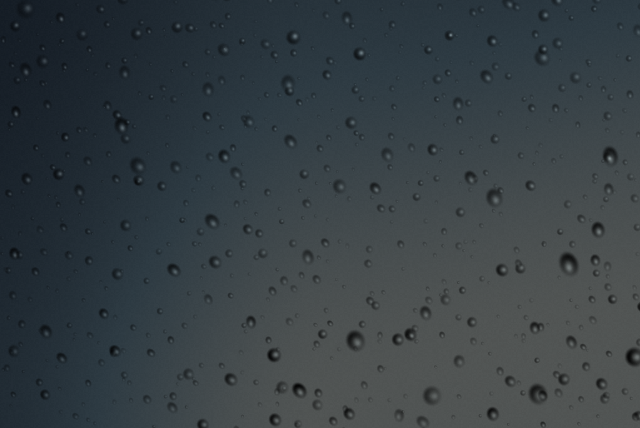
Reproduce this texture procedurally as a Shadertoy shader.

```glsl
const vec3 DUSK = vec3(0.062, 0.088, 0.122);
const vec3 SLATE = vec3(0.178, 0.230, 0.262);
const vec3 FOG = vec3(0.318, 0.332, 0.328);
const vec3 GLINT = vec3(0.28, 0.30, 0.30);

vec3 hash3(vec2 p, float seed) {
    vec3 q = fract(vec3(p.xyx + seed * 7.31) * vec3(0.1031, 0.1030, 0.0973));
    q += dot(q, q.yxz + 33.33);
    return fract((q.xxy + q.yzz) * q.zyx);
}

// Blurred evening sky: dark left and top, pale lower right
vec3 sky(vec2 uv) {
    float haze = 1.0 - smoothstep(0.05, 1.15, uv.y - 0.32 * (uv.x - 0.5));
    float side = smoothstep(-0.06, 0.52, uv.x);
    float light = mix(0.36, 1.0, haze) * mix(0.27, 1.0, side);
    light += 0.012 * sin(uv.x * 7.0 + 2.0 * sin(uv.y * 4.0));
    vec3 low = mix(DUSK, SLATE, clamp(light * 2.0, 0.0, 1.0));
    return mix(low, FOG, clamp(light * 2.0 - 1.0, 0.0, 1.0));
}

// One soft lens: x is the shadow, y the highlight
vec2 dropShade(vec2 q, float angle) {
    float d = length(q);
    vec2 facing = vec2(cos(angle), sin(angle));
    float body = 1.0 - smoothstep(0.66, 1.2, d);
    float rim = smoothstep(0.05, 0.65, d);
    float side = 0.68 + 0.32 * dot(q, facing) / max(d, 0.35);
    vec2 g = q + facing * 0.28;
    float glint = exp(-8.5 * dot(g, g));
    return vec2(body * mix(0.4, 1.0, rim) * side, glint * body);
}

// Scatter drops over jittered cells
vec3 addDrops(vec3 color, vec2 p, float cell, vec2 radii, float chance,
              float strength, float seed) {
    vec2 home = floor(p / cell);
    for (int j = -1; j <= 1; j++) {
        for (int i = -1; i <= 1; i++) {
            vec2 id = home + vec2(i, j);
            vec3 place = hash3(id, seed);
            vec3 form = hash3(id, seed + 3.7);
            if (place.z > chance) continue;
            vec2 center = (id + 0.08 + 0.84 * place.xy) * cell;
            float radius = mix(radii.x, radii.y, form.x);

            // Slightly oval, leaning to the upper left
            float lean = 0.5 + 0.8 * (form.y - 0.5);
            float c = cos(lean), s = sin(lean);
            vec2 q = mat2(c, -s, s, c) * (p - center) / radius;
            q *= vec2(1.1, mix(0.82, 1.08, form.z));

            // Lower drops are darker, upper ones catch more light
            float height = clamp(center.y, 0.0, 1.0);
            float angle = 1.9 + 2.0 * (form.z - 0.5) + 0.5 * height;
            vec2 shade = dropShade(q, angle);
            float weight = strength * mix(0.5, 1.0, fract(form.y * 5.3));
            color *= 1.0 - shade.x * weight * mix(1.0, 0.6, height);
            color += GLINT * shade.y * weight * mix(0.6, 1.05, height);
        }
    }
    return color;
}

void mainImage(out vec4 fragColor, in vec2 fragCoord) {
    vec2 uv = fragCoord / iResolution.xy;
    vec2 p = fragCoord / iResolution.y;
    vec3 color = sky(uv);

    // Layers from faint specks to large beads
    color = addDrops(color, p, 0.042, vec2(0.004, 0.007), 0.40, 0.28, 1.0);
    color = addDrops(color, p, 0.056, vec2(0.007, 0.011), 0.46, 0.58, 2.0);
    color = addDrops(color, p, 0.086, vec2(0.011, 0.016), 0.50, 0.85, 3.0);
    color = addDrops(color, p, 0.150, vec2(0.016, 0.024), 0.34, 1.0, 4.0);

    // Fine sensor grain
    float grain = hash3(floor(p * 342.0), 9.0).x - 0.5;
    fragColor = vec4(color + 0.012 * grain, 1.0);
}
```
